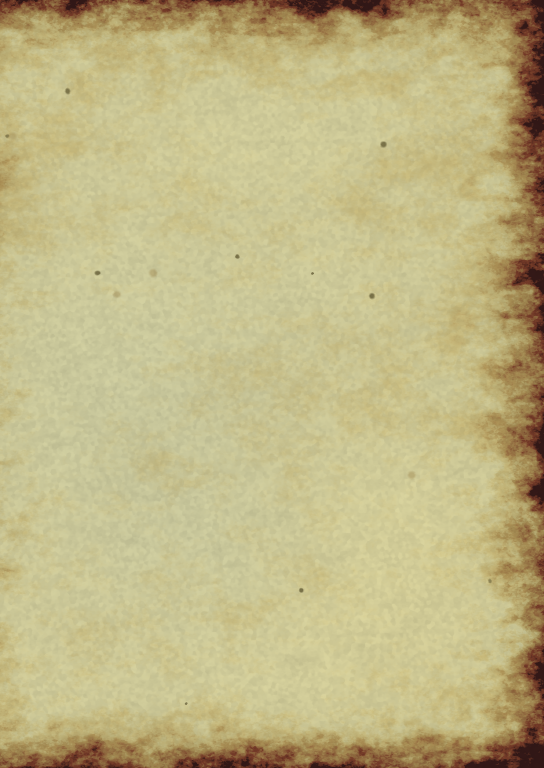
This texture is drawn by a Shadertoy shader. Its source:

```glsl
// Aged parchment with scorched top, right and bottom edges, mottled stains and small specks.

vec3 hash3(vec2 cell) {
    vec3 h = fract(cell.xyx * vec3(0.1031, 0.1030, 0.0973));
    h += dot(h, h.yxz + 33.33);
    return fract((h.xxy + h.yzz) * h.zyx);
}

// Smooth cellular noise: blends the tones of nearby scattered points.
float cellNoise(vec2 p) {
    vec2 base = floor(p), f = p - base;
    float tone = 0.0, total = 0.0;
    for (int y = -1; y <= 1; y++)
    for (int x = -1; x <= 1; x++) {
        vec2 offset = vec2(x, y);
        vec3 h = hash3(base + offset + 70.0);
        vec2 d = offset + h.xy - f;
        float weight = exp(-6.0 * dot(d, d));
        tone += weight * h.z;
        total += weight;
    }
    return tone / total;
}

// Layered cellular noise centred on zero.
float mottle(vec2 p, float roughness) {
    float sum = 0.0, amp = 1.0;
    for (int i = 0; i < 5; i++) {
        sum += amp * (cellNoise(p) - 0.5);
        p = mat2(1.75, 1.1, -1.1, 1.75) * p + 7.3;
        amp *= roughness;
    }
    return sum;
}

// Sparse round specks, one candidate per cell.
float specks(vec2 p, float scale, float density, float radius) {
    vec2 base = floor(p * scale);
    float mask = 0.0;
    for (int y = -1; y <= 1; y++)
    for (int x = -1; x <= 1; x++) {
        vec2 cell = base + vec2(x, y);
        vec3 h = hash3(cell + 19.0);
        float size = radius * (0.4 + 0.6 * fract(h.z * 37.0));
        float d = length(p - (cell + h.xy) / scale);
        float spot = 1.0 - smoothstep(0.45 * size, 1.25 * size, d);
        mask = max(mask, spot * step(h.z, density));
    }
    return mask;
}

float glow(vec2 p, vec2 centre, vec2 size) {
    vec2 d = (p - centre) / size;
    return exp(-dot(d, d));
}

// Colour from clean paper through tan and rust to char.
vec3 scorchColour(float heat) {
    vec3 c = vec3(0.815, 0.798, 0.602);
    c = mix(c, vec3(0.75, 0.70, 0.47), smoothstep(0.0, 0.16, heat));
    c = mix(c, vec3(0.64, 0.54, 0.32), smoothstep(0.12, 0.36, heat));
    c = mix(c, vec3(0.55, 0.40, 0.24), smoothstep(0.32, 0.60, heat));
    c = mix(c, vec3(0.44, 0.22, 0.15), smoothstep(0.55, 0.90, heat));
    return mix(c, vec3(0.19, 0.09, 0.085), smoothstep(0.85, 1.45, heat));
}

void mainImage(out vec4 fragColor, in vec2 fragCoord) {
    vec2 p = fragCoord / iResolution.y;
    float width = iResolution.x / iResolution.y;

    float broad = mottle(p * 5.0, 0.6);
    float ragged = mottle(p * vec2(24.0, 32.0) + 11.0, 0.75);
    float fibre = cellNoise(p * vec2(22.0, 130.0)) - 0.5;
    float grain = cellNoise(p * 210.0) - 0.5;

    // Scorching fades inward from three edges and builds up in the corners.
    float top = exp(-(1.0 - p.y) / 0.025);
    float right = exp(-(width - p.x) / 0.028);
    float bottom = 0.85 * exp(-p.y / 0.023);
    float left = 0.07 * exp(-p.x / 0.03);
    float edge = top + right + bottom + left;
    edge += 0.22 * glow(p, vec2(width - 0.03, 0.62), vec2(0.025, 0.08));
    float heat = edge * exp(1.0 * ragged + 0.4 * broad + 0.5 * fibre);
    heat += 0.25 * grain * min(edge, 1.0);

    // Faint stains across the sheet, stronger near the upper part.
    float stain = 0.035 + 0.07 * broad + 0.075 * ragged + 0.04 * fibre;
    stain += 0.035 * glow(p, vec2(0.36, 0.92), vec2(0.30, 0.06));
    stain += 0.025 * glow(p, vec2(0.08, 0.74), vec2(0.14, 0.12));
    vec3 colour = scorchColour(max(heat + stain, 0.0));

    // Cool grey patches on the left and a warm cast at the lower right.
    float clean = exp(-4.0 * edge);
    float cool = glow(p, vec2(0.18, 0.48), vec2(0.24, 0.20));
    cool += 0.6 * glow(p, vec2(0.27, 0.27), vec2(0.16, 0.12));
    colour += clean * cool * vec3(-0.025, -0.012, 0.012);
    colour += clean * glow(p, vec2(0.50, 0.22), vec2(0.2)) * vec3(0.012, 0.004, -0.010);

    // Paper grain and fine fibres.
    colour *= 1.0 + 0.07 * grain + 0.03 * fibre + 0.035 * ragged;

    // Dark specks and softer brown blemishes.
    vec2 bent = p + 0.002 * vec2(ragged, fibre);
    colour = mix(colour, vec3(0.39, 0.36, 0.21), 0.8 * clean * specks(bent, 8.0, 0.32, 0.0048));
    colour = mix(colour, vec3(0.62, 0.53, 0.31), 0.45 * clean * specks(bent + 3.0, 6.0, 0.25, 0.008));

    fragColor = vec4(clamp(colour, 0.0, 1.0), 1.0);
}
```
